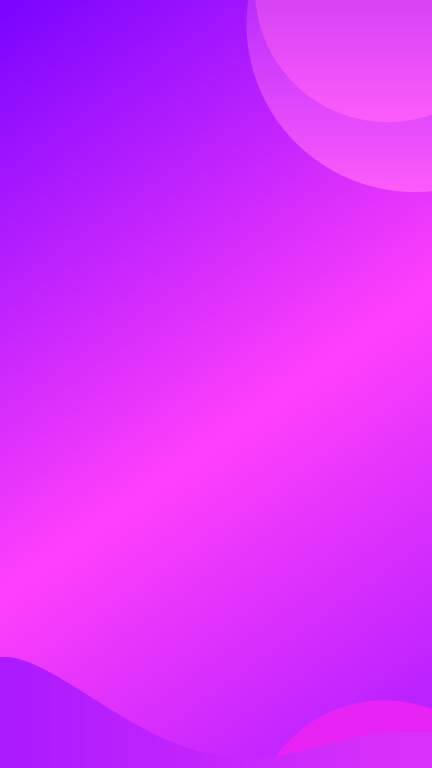
This background is drawn by a Shadertoy shader. Its source:

```glsl
// Lengths are in canvas heights, origin at the lower left
const vec3 VIOLET = vec3(0.49, 0.02, 1.00);
const vec3 PINK = vec3(1.00, 0.25, 0.985);
const vec3 PURPLE = vec3(0.68, 0.11, 1.00);
const vec2 GRADIENT_DIR = vec2(0.577, -0.817);
const float GRADIENT_START = 0.02;
const float GRADIENT_RIDGE = 0.633;
const float GRADIENT_END = 1.141;

// Discs: centre x, centre y, radius
const vec3 OUTER_DISC = vec3(0.540, 0.969, 0.219);
const vec3 INNER_DISC = vec3(0.505, 1.014, 0.173);
const vec3 LOW_DISC = vec3(0.501, -0.087, 0.175);
const vec3 OUTER_TOP = vec3(0.73, 0.18, 0.99);
const vec3 INNER_TOP = vec3(0.84, 0.26, 0.96);
const vec3 DISC_BOTTOM = vec3(0.99, 0.36, 0.98);
const vec3 MAGENTA = vec3(0.91, 0.14, 0.955);

// Wave: crest and trough points, then a gentle second swell
const vec2 CREST = vec2(0.0104, 0.1445);
const vec2 TROUGH = vec2(0.3255, 0.013);
const float WAVE_SKEW = 0.78;
const float SWELL_X = 0.521;
const float SWELL_HEIGHT = 0.034;
const vec3 WAVE_LEFT = vec3(0.67, 0.10, 1.00);
const vec3 WAVE_RIGHT = vec3(0.85, 0.19, 0.98);

const float PI = 3.14159;

float coverage(float dist) {
    float pixel = 1.0 / iResolution.y;
    return smoothstep(0.75 * pixel, -0.75 * pixel, dist);
}

float discMask(vec2 p, vec3 disc) {
    return coverage(length(p - disc.xy) - disc.z);
}

// Vertical blend from the canvas top to the lowest point of a disc
vec3 discColor(vec2 p, vec3 disc, vec3 topColor) {
    float depth = (1.0 - p.y) / (1.0 - disc.y + disc.z);
    return mix(topColor, DISC_BOTTOM, clamp(depth, 0.0, 1.0));
}

vec3 backdrop(vec2 p) {
    float t = dot(p - vec2(0.0, 1.0), GRADIENT_DIR);
    float rise = (t - GRADIENT_START) / (GRADIENT_RIDGE - GRADIENT_START);
    float fall = (t - GRADIENT_RIDGE) / (GRADIENT_END - GRADIENT_RIDGE);
    vec3 color = mix(VIOLET, PINK, clamp(rise, 0.0, 1.0));
    return mix(color, PURPLE, clamp(fall, 0.0, 1.0));
}

float waveHeight(float x) {
    float s = clamp((x - CREST.x) / (TROUGH.x - CREST.x), 0.0, 1.0);
    float slope = 0.5 - 0.5 * cos(PI * pow(s, WAVE_SKEW));
    float swell = SWELL_HEIGHT * smoothstep(TROUGH.x, SWELL_X, x);
    return mix(CREST.y, TROUGH.y, slope) + swell;
}

void mainImage(out vec4 fragColor, in vec2 fragCoord) {
    vec2 p = fragCoord / iResolution.y;
    vec3 color = backdrop(p);

    // Upper discs
    color = mix(color, discColor(p, OUTER_DISC, OUTER_TOP), discMask(p, OUTER_DISC));
    color = mix(color, discColor(p, INNER_DISC, INNER_TOP), discMask(p, INNER_DISC));

    // Lower disc behind the wave
    color = mix(color, MAGENTA, discMask(p, LOW_DISC));
    vec3 waveColor = mix(WAVE_LEFT, WAVE_RIGHT, clamp(p.x / SWELL_X, 0.0, 1.0));
    color = mix(color, waveColor, coverage(p.y - waveHeight(p.x)));

    fragColor = vec4(color, 1.0);
}
```
